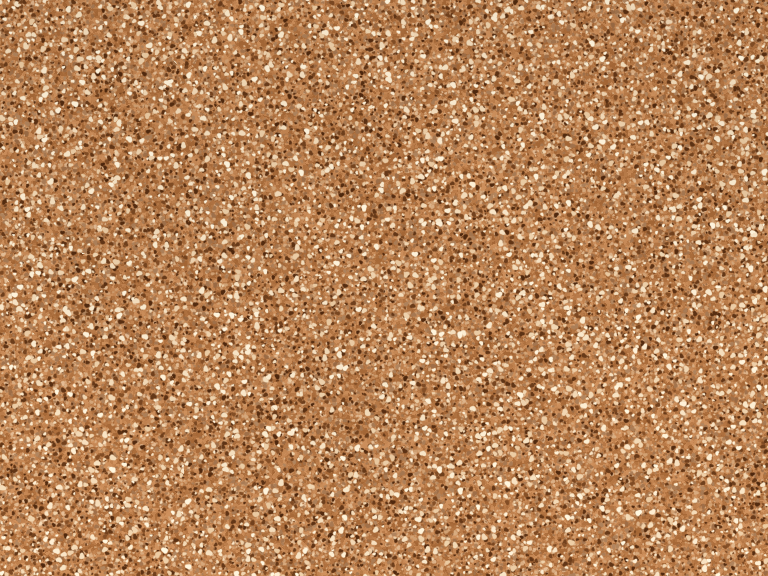
A Shadertoy shader for this texture:

```glsl
const vec3 CLAY_DARK  = vec3(0.64, 0.40, 0.21);
const vec3 CLAY_LIGHT = vec3(0.80, 0.56, 0.36);
const vec3 TAN_LOW    = vec3(0.80, 0.61, 0.43);
const vec3 TAN_HIGH   = vec3(0.89, 0.74, 0.59);
const vec3 DULL_LOW   = vec3(0.60, 0.41, 0.26);
const vec3 DULL_HIGH  = vec3(0.69, 0.52, 0.37);
const vec3 UMBER_LOW  = vec3(0.30, 0.15, 0.05);
const vec3 UMBER_HIGH = vec3(0.52, 0.31, 0.15);
const vec3 CREAM_LOW  = vec3(0.91, 0.78, 0.62);
const vec3 CREAM_HIGH = vec3(1.00, 0.96, 0.87);

vec3 hash3(vec2 cell, float seed) {
    vec3 q = fract(vec3(cell.xyx + seed * 17.3) * vec3(0.1031, 0.1030, 0.0973));
    q += dot(q, q.yxz + 33.33);
    return fract((q.xxy + q.yzz) * q.zyx);
}

// Tone of the nearest cell, for the fine mottling of the clay
float cellTone(vec2 p, float cells, float seed) {
    vec2 g = p * cells;
    vec2 id = floor(g);
    float nearest = 9.0;
    float tone = 0.0;
    for (int y = -1; y <= 1; y++)
    for (int x = -1; x <= 1; x++) {
        vec2 cell = id + vec2(x, y);
        vec3 h = hash3(cell, seed);
        vec2 d = cell + h.xy - g;
        float dist = dot(d, d);
        if (dist < nearest) {
            nearest = dist;
            tone = h.z;
        }
    }
    return tone;
}

// Scattered uneven pebbles: x = coverage, y = tone of the pebble on top
vec2 grains(vec2 p, float cells, float density, vec2 radii, float soft, float seed) {
    vec2 g = p * cells;
    vec2 id = floor(g);
    float blur = soft * cells;
    vec2 best = vec2(0.0);
    for (int y = -1; y <= 1; y++)
    for (int x = -1; x <= 1; x++) {
        vec2 cell = id + vec2(x, y);
        vec3 place = hash3(cell, seed);
        vec3 look = hash3(cell, seed + 5.0);
        if (place.z > density) continue;
        vec2 d = g - cell - mix(vec2(0.1), vec2(0.9), place.xy);
        float angle = atan(d.y, d.x + 1e-5);
        float wobble = 1.0 + 0.16 * sin(2.0 * angle + 6.28 * look.y)
                           + 0.10 * sin(3.0 * angle + 6.28 * look.z);
        float radius = mix(radii.x, radii.y, look.x * look.x) * wobble;
        float cover = 1.0 - smoothstep(radius - blur, radius + blur, length(d));
        if (cover > best.x) best = vec2(cover, look.z);
    }
    return best;
}

vec3 layGrains(vec3 under, vec2 grain, vec3 low, vec3 high) {
    return mix(under, mix(low, high, grain.y), grain.x);
}

// Broad uneven drift from layered sines, about -1 to 1
float drift(vec2 p) {
    return 0.5 * sin(5.1 * p.x + 3.7 * p.y + 1.0)
         + 0.3 * sin(11.0 * p.y - 7.3 * p.x)
         + 0.2 * sin(19.0 * p.x + 13.0 * p.y + 2.0);
}

void mainImage(out vec4 fragColor, in vec2 fragCoord) {
    vec2 p = fragCoord / iResolution.y;
    float soft = max(0.6 / iResolution.y, 0.0015);
    float patchy = drift(p);

    // Mottled clay ground
    float mottle = 0.6 * cellTone(p, 190.0, 1.0) + 0.4 * cellTone(p, 95.0, 2.0);
    vec3 color = mix(CLAY_DARK, CLAY_LIGHT, smoothstep(0.1, 0.9, mottle));

    // Pebbles, from the faintest to the brightest
    vec2 radii = vec2(0.20, 0.52);
    vec2 tan_ = grains(p, 135.0, 0.58, radii, soft, 11.0);
    vec2 dull = grains(p, 120.0, 0.42, radii, soft, 23.0);
    vec2 umber = grains(p, 122.0, 0.40 - 0.04 * patchy, radii, soft, 37.0);
    vec2 cream = grains(p, 96.0, 0.39 + 0.05 * patchy, radii, soft, 53.0);
    color = layGrains(color, tan_, TAN_LOW, TAN_HIGH);
    color = layGrains(color, dull, DULL_LOW, DULL_HIGH);
    color = layGrains(color, umber, UMBER_LOW, UMBER_HIGH);
    color = layGrains(color, cream, CREAM_LOW, CREAM_HIGH);

    // Gentle light falling off towards the top
    color *= 1.02 - 0.04 * p.y + 0.012 * patchy;
    fragColor = vec4(clamp(color, 0.0, 1.0), 1.0);
}
```
